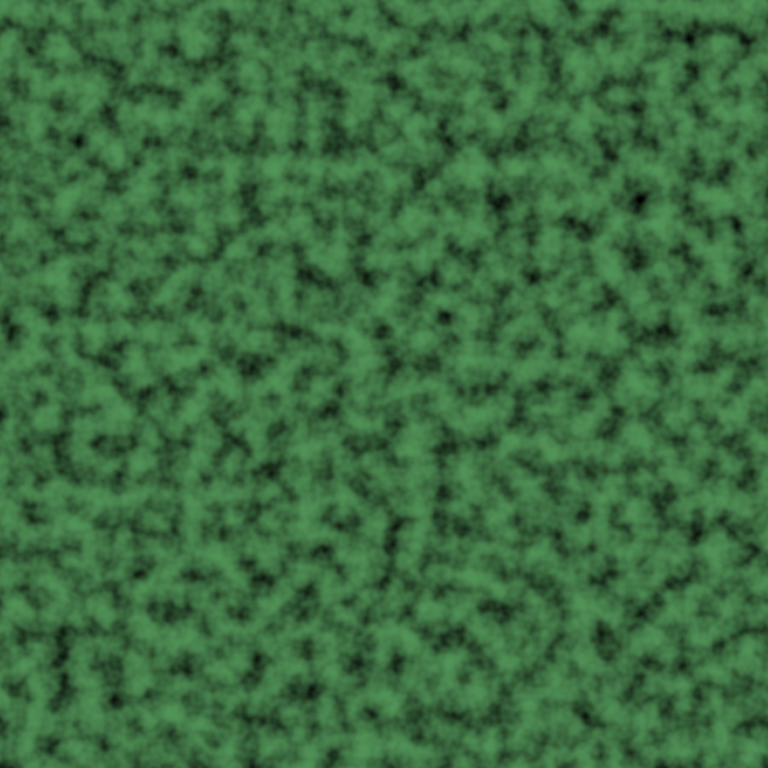
A three.js fragment shader for this texture:

```glsl
// Mottled green moss: soft irregular blotches with fine grain and sparse dark pits.
varying vec2 vUv;

const vec3 MOSS_TINT = vec3(0.548, 1.0, 0.592);
const float BLOTCH_CELLS = 28.0;  // coarsest noise cells across the canvas
const float MEAN_LIGHT = 0.436;
const float CONTRAST = 0.33;
const float PIT_DEPTH = 0.18;     // skews the tones towards dark pits
const int OCTAVES = 3;

// Sine-free hash: two values from 0 to 1 per lattice point
vec2 hash2(vec2 p) {
  vec3 q = fract(p.xyx * vec3(0.1031, 0.1030, 0.0973));
  q += dot(q, q.yzx + 33.33);
  return fract((q.xx + q.yz) * q.zy);
}

// Height of the random slope at one lattice corner
float cornerSlope(vec2 cell, vec2 corner, vec2 local) {
  vec2 direction = normalize(hash2(cell + corner) - 0.4999);
  return dot(direction, local - corner);
}

// Gradient noise, centred on zero
float gradientNoise(vec2 p) {
  vec2 cell = floor(p);
  vec2 local = fract(p);
  vec2 blend = local * local * local * (local * (local * 6.0 - 15.0) + 10.0);
  float bottom = mix(cornerSlope(cell, vec2(0.0, 0.0), local),
                     cornerSlope(cell, vec2(1.0, 0.0), local), blend.x);
  float top = mix(cornerSlope(cell, vec2(0.0, 1.0), local),
                  cornerSlope(cell, vec2(1.0, 1.0), local), blend.x);
  return mix(bottom, top, blend.y);
}

// Blotches plus finer, fainter grain
float layeredNoise(vec2 p, float cells) {
  float total = 0.0;
  float strength = 1.0;
  vec2 offset = vec2(17.3, 41.7);
  for (int i = 0; i < OCTAVES; i++) {
    total += strength * gradientNoise(p * cells + offset);
    cells *= 2.0;
    strength *= 0.5;
    offset += vec2(53.4, 29.8);
  }
  return total;
}

// Tone curve: gentle highlights, steep shadows
float mossLight(float height, float mean, float contrast, float pitDepth) {
  return max(mean + contrast * height - pitDepth * height * height, 0.0);
}

void main() {
  float height = layeredNoise(vUv, BLOTCH_CELLS);
  float light = mossLight(height, MEAN_LIGHT, CONTRAST, PIT_DEPTH);
  gl_FragColor = vec4(MOSS_TINT * light, 1.0);
}
```
